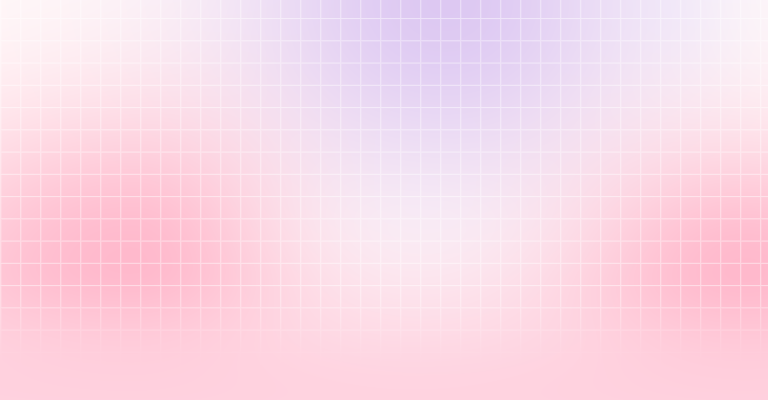
Write a Shadertoy shader that draws this background.

```glsl
// Soft pastel backdrop: a pink-to-white vertical blend, two rose glows and a
// lavender glow from above, under a fine white grid that fades at the bottom.
// Glows are stretched Gaussians; grid lines are antialiased repeated distances.

#define GRID_CELL vec2(0.02604, 0.05563)   // cell size, share of canvas
#define GRID_SHIFT vec2(0.0010, 0.0464)    // first lines, from the top left
#define LINE_WIDTH 0.0026                  // share of canvas height
#define LINE_ALPHA 0.48
#define GRID_FADE vec2(0.08, 0.28)         // heights where the grid appears

const vec3 WHITE    = vec3(1.00, 0.98, 0.98);
const vec3 BLUSH    = vec3(1.00, 0.83, 0.88);
const vec3 ROSE     = vec3(1.00, 0.725, 0.80);
const vec3 LAVENDER = vec3(0.865, 0.785, 0.95);
const vec3 MIST     = vec3(0.95, 0.94, 0.99);

// Gaussian glow with separate reach: x = left, y = right, z = down, w = up
float glow(vec2 uv, vec2 center, vec4 reach)
{
    vec2 d = uv - center;
    vec2 size = vec2(d.x < 0.0 ? reach.x : reach.y,
                     d.y < 0.0 ? reach.z : reach.w);
    d /= size;
    return exp(-dot(d, d));
}

// Coverage of the grid lines at a point
float grid(vec2 uv)
{
    vec2 fromTop = vec2(uv.x, 1.0 - uv.y);
    vec2 cell = (fromTop - GRID_SHIFT) / GRID_CELL;
    vec2 toLine = abs(fract(cell + 0.5) - 0.5) * GRID_CELL;
    vec2 pixels = toLine * iResolution.xy;
    float width = LINE_WIDTH * iResolution.y;
    vec2 cover = clamp(0.5 * width + 0.5 - pixels, 0.0, min(width, 1.0));
    return max(cover.x, cover.y);
}

void mainImage(out vec4 fragColor, in vec2 fragCoord)
{
    vec2 uv = fragCoord / iResolution.xy;

    // Vertical base
    vec3 color = mix(BLUSH, WHITE, smoothstep(0.0, 0.5, uv.y));

    // Lavender from the top, with a cool haze to its right
    color = mix(color, MIST, 0.5 * glow(uv, vec2(0.88, 1.0), vec4(0.10, 0.08, 0.2, 0.2)));
    color = mix(color, LAVENDER, glow(uv, vec2(0.58, 1.0), vec4(0.28, 0.26, 0.456, 0.456)));

    // Rose on both sides
    color = mix(color, ROSE, glow(uv, vec2(0.17, 0.34), vec4(0.32, 0.21, 0.22, 0.40)));
    color = mix(color, ROSE, glow(uv, vec2(0.97, 0.32), vec4(0.24, 0.24, 0.22, 0.34)));

    // White grid
    float fade = smoothstep(GRID_FADE.x, GRID_FADE.y, uv.y);
    color = mix(color, vec3(1.0), LINE_ALPHA * fade * grid(uv));

    fragColor = vec4(color, 1.0);
}
```
